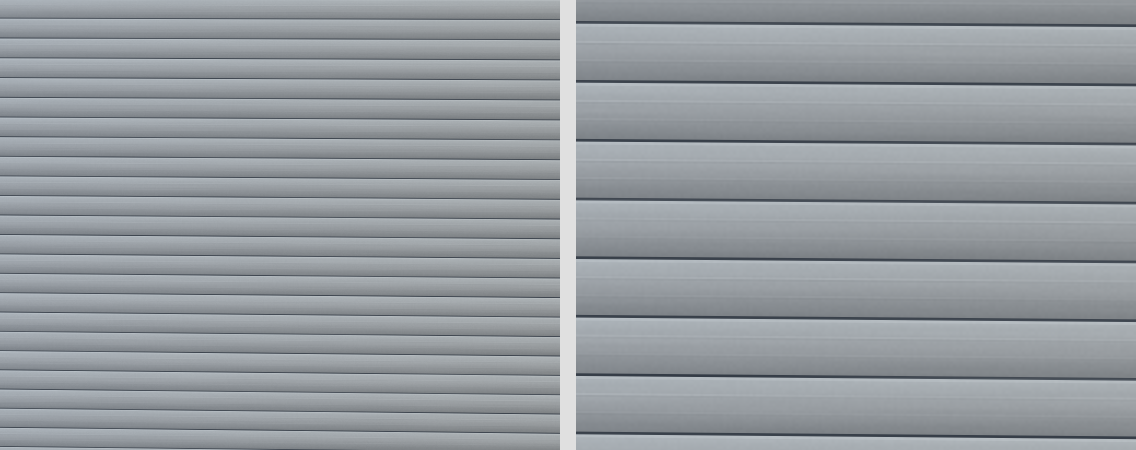
Left, the full canvas; right, a detail of the centre.
A Shadertoy shader for this texture:

```glsl
// Closed grey roller shutter: shaded horizontal slats with thin dark seams and faint grooves.

// Slat layout: index = RATE * t + BEND * t * t, t measured down from the first seam (left, right)
const vec2 FIRST_SEAM = vec2(0.0403, 0.0435);
const vec2 RATE = vec2(22.645, 22.292);
const vec2 BEND = vec2(0.495, 0.596);

// Colours from the top to the bottom of a slat
const vec3 SLAT_TOP = vec3(0.680, 0.708, 0.728);
const vec3 SLAT_MID = vec3(0.605, 0.625, 0.643);
const vec3 SLAT_LOW = vec3(0.488, 0.507, 0.525);
const vec3 SEAM = vec3(0.20, 0.23, 0.27);
const vec3 SIDE_TINT = vec3(0.004, 0.012, 0.028);

// Widths as fractions of one slat
const float SEAM_WIDTH = 0.046;
const float LIP_WIDTH = 0.05;
const float GROOVE_WIDTH = 0.035;
const float UPPER_GROOVE = 0.33;
const float LOWER_GROOVE = 0.64;

// Strengths
const float LIP_GLOW = 0.035;
const float GROOVE_GLOW = 0.028;
const float STREAK = 0.014;
const float GRAIN = 0.012;
const float SLAT_VARIATION = 0.012;

float hash(vec2 p) {
    return fract(sin(dot(p, vec2(127.1, 311.7))) * 43758.5453);
}

float noise(vec2 p) {
    vec2 i = floor(p), f = fract(p);
    f = f * f * (3.0 - 2.0 * f);
    return mix(mix(hash(i), hash(i + vec2(1, 0)), f.x),
               mix(hash(i + vec2(0, 1)), hash(i + vec2(1, 1)), f.x), f.y);
}

// Box-filtered coverage of a line repeated once per slat
float line(float s, float centre, float width, float px) {
    float d = s - centre;
    d -= floor(d + 0.5);
    float overlap = min(d + 0.5 * px, 0.5 * width) - max(d - 0.5 * px, -0.5 * width);
    return clamp(overlap / px, 0.0, 1.0);
}

void mainImage(out vec4 fragColor, in vec2 fragCoord) {
    vec2 uv = fragCoord / iResolution.xy;

    // Slat coordinate: whole part counts slats, fraction runs down each one
    vec2 t = 1.0 - uv.y - FIRST_SEAM;
    vec2 sides = RATE * t + BEND * t * t;
    float s = mix(sides.x, sides.y, uv.x);
    float px = RATE.x / iResolution.y;
    float slat = floor(s);

    // Smooth the jump in shade where one slat meets the next
    float wrapped = s - floor(s + 0.5);
    float down = abs(wrapped) < 0.5 * px ? 0.5 - wrapped / px : s - slat;

    // Curved face shading
    vec3 col = down < 0.5 ? mix(SLAT_TOP, SLAT_MID, down * 2.0)
                          : mix(SLAT_MID, SLAT_LOW, down * 2.0 - 1.0);

    // Cool sheen on the left, neutral grey on the right
    col += SIDE_TINT * (0.5 - uv.x);

    // Bright upper lip and two pressed grooves
    float lipCentre = 0.5 * (SEAM_WIDTH + LIP_WIDTH);
    col += LIP_GLOW * line(s, lipCentre, LIP_WIDTH, px);
    float fade = 0.5 + 0.7 * noise(vec2(uv.x * 6.0, slat * 3.7));
    float grooves = line(s, UPPER_GROOVE, GROOVE_WIDTH, px)
                  + 0.6 * line(s, LOWER_GROOVE, GROOVE_WIDTH, px);
    float shadows = line(s, UPPER_GROOVE + GROOVE_WIDTH, GROOVE_WIDTH, px)
                  + 0.6 * line(s, LOWER_GROOVE + GROOVE_WIDTH, GROOVE_WIDTH, px);
    col += GROOVE_GLOW * fade * (grooves - 0.6 * shadows);

    // Slat differences, brushed streaks and fine grain
    col += SLAT_VARIATION * (hash(vec2(slat, 4.0)) - 0.5);
    col += STREAK * (noise(vec2(uv.x * 9.0, s * 12.0)) - 0.5);
    col += GRAIN * (noise(uv * vec2(512.0, 412.0)) - 0.5);

    // Dark seam, uneven along its length
    float seamIndex = floor(s + 0.5);
    float depth = 0.78 + 0.22 * noise(vec2(uv.x * 5.0, seamIndex * 5.3));
    col = mix(col, SEAM, depth * line(s, 0.0, SEAM_WIDTH, px));

    fragColor = vec4(clamp(col, 0.0, 1.0), 1.0);
}
```
